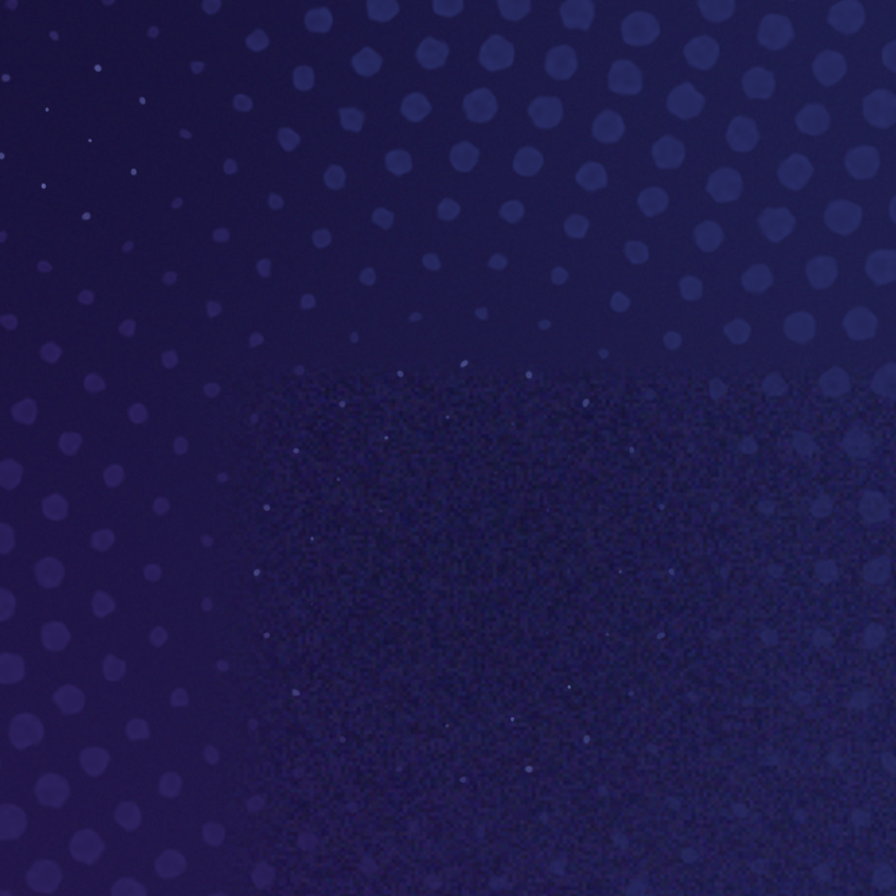
A Shadertoy shader for this background:

```glsl
const vec2  RING_CENTER  = vec2(0.518, 0.362);
const float RING_STEP    = 0.0579;
const float DOTS_PER_RING = 5.0;     // ring n carries n times this many dots
const float MAX_RADIUS   = 0.0200;
const float MIN_RADIUS   = 0.0016;
const float EDGE_SOFTNESS = 0.0030;
const vec2  HOLLOW_LEFT  = vec2(0.078, 0.844);
const vec2  HOLLOW_RIGHT = vec2(0.898, 0.102);
const float GRAIN_SCALE  = 230.0;
const float GRAIN_AMOUNT = 0.085;
const float FILM_SCALE   = 400.0;
const float FILM_AMOUNT  = 0.018;

const vec3 TOP_LEFT     = vec3(0.095, 0.073, 0.240);
const vec3 TOP_RIGHT    = vec3(0.117, 0.113, 0.302);
const vec3 BOTTOM_LEFT  = vec3(0.132, 0.085, 0.288);
const vec3 BOTTOM_RIGHT = vec3(0.130, 0.121, 0.316);
const vec3 GRAIN_DARK   = vec3(0.102, 0.092, 0.258);
const vec3 DOT_BLUE     = vec3(0.158, 0.172, 0.400);
const vec3 DOT_VIOLET   = vec3(0.178, 0.130, 0.375);
const vec3 SPARK        = vec3(0.500, 0.550, 0.820);

const float TAU = 6.2831853;

float hash(vec2 p) {
    vec3 q = fract(p.xyx * 0.1031);
    q += dot(q, q.yzx + 33.33);
    return fract((q.x + q.y) * q.z);
}

float noise(vec2 p) {
    vec2 cell = floor(p), f = fract(p);
    f = f * f * (3.0 - 2.0 * f);
    return mix(mix(hash(cell), hash(cell + vec2(1, 0)), f.x),
               mix(hash(cell + vec2(0, 1)), hash(cell + vec2(1, 1)), f.x), f.y);
}

// Independent noise per channel, centred on zero
vec3 colorNoise(vec2 p) {
    return vec3(noise(p), noise(p + 517.0), noise(p + 931.0)) - 0.5;
}

float bump(vec2 p, vec2 center, float size) {
    vec2 d = (p - center) / size;
    return exp(-dot(d, d));
}

// Soft-edged block of coarse grain at the lower right
float grainMask(vec2 p) {
    return smoothstep(0.20, 0.36, p.x) * (1.0 - smoothstep(0.56, 0.61, p.y));
}

// Dots grow outwards, except around two hollows
float dotRadius(vec2 center) {
    float growth = smoothstep(0.15, 0.57, length(center - RING_CENTER));
    growth *= 1.0 - bump(center, HOLLOW_LEFT, 0.265);
    growth *= 1.0 - 0.62 * bump(center, HOLLOW_RIGHT, 0.195);
    return MIN_RADIUS + (MAX_RADIUS - MIN_RADIUS) * growth;
}

vec3 background(vec2 p, float grain) {
    vec2 t = smoothstep(0.0, 1.0, p);
    vec3 color = mix(mix(BOTTOM_LEFT, BOTTOM_RIGHT, t.x),
                     mix(TOP_LEFT, TOP_RIGHT, t.x), t.y);
    color = mix(color, GRAIN_DARK, 0.7 * bump(p, vec2(0.54, 0.38), 0.28));

    // Coarse grain, mostly shared by the channels, over a film of fine noise
    float shared_ = noise(p * GRAIN_SCALE + 23.0) - 0.5;
    vec3 coarse = 0.6 * colorNoise(p * GRAIN_SCALE) + 0.7 * shared_;
    color += grain * GRAIN_AMOUNT * coarse * vec3(0.8, 0.7, 1.3);
    return color + FILM_AMOUNT * colorNoise(p * FILM_SCALE);
}

vec3 addDots(vec3 color, vec2 p, float grain) {
    // Nearest dot on the nearest ring
    vec2 fromCenter = p - RING_CENTER;
    float ring = max(1.0, round(length(fromCenter) / RING_STEP));
    float count = ring * DOTS_PER_RING;
    float index = mod(round(atan(fromCenter.y, fromCenter.x) / TAU * count), count);
    float angle = index * TAU / count;
    vec2 center = RING_CENTER + ring * RING_STEP * vec2(cos(angle), sin(angle));
    float chance = hash(vec2(index, ring));

    // Uneven, blurred outline
    float radius = dotRadius(center) * mix(0.94, 1.04, chance);
    float small = 1.0 - smoothstep(0.002, 0.0055, radius);
    vec2 wobble = vec2(noise(p * 90.0), noise(p * 90.0 + 40.0)) - 0.5;
    float dist = length(p - center + wobble * mix(0.005, 0.007, grain) * (1.0 - 0.6 * small));
    float soft = max(mix(EDGE_SOFTNESS, 0.0013, small), 0.8 / iResolution.y);
    float cover = 1.0 - smoothstep(radius - soft, radius + soft, dist);

    // Large dots are dim and mottled, small ones sparkle
    float violet = 1.0 - smoothstep(0.15, 0.60, center.x + 0.35 * (center.y - 0.5));
    vec3 tint = mix(DOT_BLUE, DOT_VIOLET, violet);
    tint = mix(tint, SPARK, small * mix(0.75, 0.10 + 0.75 * chance * chance, grain));
    float mottle = mix(0.68, 1.0, noise(p * 130.0 + 9.0));
    float rim = 0.85 + 0.15 * smoothstep(0.2, 0.8, dist / radius);
    float visible = smoothstep(2.4, 4.2, ring + chance);
    visible *= mix(1.0, 0.75, grain * (1.0 - small));
    return mix(color, tint, cover * mottle * rim * visible);
}

void mainImage(out vec4 fragColor, in vec2 fragCoord) {
    vec2 p = fragCoord / iResolution.y;
    float grain = grainMask(p);
    vec3 color = addDots(background(p, grain), p, grain);
    fragColor = vec4(color, 1.0);
}
```
